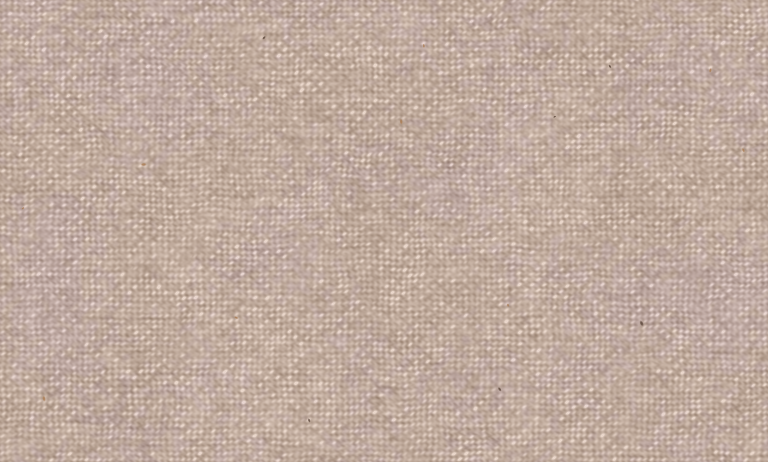
A Shadertoy shader for this texture:

```glsl
// Unbleached plain-woven cotton: a square lattice of crossing threads with
// bright floats, dark pinholes and an over/under checker, built from cosines.
// Gradient noise adds uneven yarn and stains; a hashed grid scatters seed flecks.

const vec2  REPEATS      = vec2(128.0, 80.0); // warp threads across, weft down
const vec3  SHADE        = vec3(0.620, 0.530, 0.465);
const vec3  LIGHT        = vec3(0.890, 0.815, 0.765);
const vec3  ROSE_SHIFT   = vec3(-0.004, -0.006, 0.026);
const vec3  SEED_DARK    = vec3(0.33, 0.25, 0.20);
const vec3  SEED_OCHRE   = vec3(0.66, 0.47, 0.30);
const float BASE_TONE    = 0.50;
const float WEAVE_DEPTH  = 0.60;
const float SLUB_DEPTH   = 0.17;
const float FIBRE_DEPTH  = 0.26;
const float STAIN_DEPTH  = 0.08;
const float THREAD_DRIFT = 0.60;              // in threads
const float FLOAT_SLANT  = 0.10;              // in threads
const vec2  FLECK_GRID   = vec2(8.0, 5.0);
const float FLECK_CHANCE = 0.26;
const float FLECK_SIZE   = 0.0026;            // in canvas widths
const float TAU          = 6.2831853;

vec2 hash2(vec2 cell) {
    uvec2 q = uvec2(ivec2(cell) + 4096) * uvec2(1597u, 3812u);
    uint n = (q.x ^ q.y) * 2747u + q.x;
    n = (n ^ (n >> 15)) * 73471u;
    n = (n ^ (n >> 13)) * 91387u;
    n ^= n >> 16;
    return vec2(n & 65535u, n >> 16) / 65535.0;
}

float cornerSlope(vec2 cell, vec2 offset) {
    float angle = TAU * hash2(cell).x;
    return dot(vec2(cos(angle), sin(angle)), offset);
}

float gradientNoise(vec2 p) {
    vec2 i = floor(p), f = p - i;
    vec2 w = f * f * f * (f * (f * 6.0 - 15.0) + 10.0);
    vec2 e = vec2(1.0, 0.0);
    return mix(mix(cornerSlope(i, f), cornerSlope(i + e.xy, f - e.xy), w.x),
               mix(cornerSlope(i + e.yx, f - e.yx), cornerSlope(i + e.xx, f - e.xx), w.x), w.y);
}

// Relief of the cloth; one cell is one crossing of warp and weft.
float weave(vec2 g) {
    g.x += FLOAT_SLANT * sin(TAU * g.y);
    vec2 chance = hash2(floor(g));
    vec2 ridge = -cos(TAU * g);
    float crown = (0.5 + 0.5 * ridge.x) * (0.5 + 0.5 * ridge.y);
    float checker = sin(0.5 * TAU * g.x) * sin(0.5 * TAU * g.y);
    return 0.22 * ridge.x + 0.22 * ridge.y + 0.20 * checker
         + crown * (chance.x - 0.5);
}

// Small tilted seed husks, at most one per grid cell.
vec3 addFlecks(vec3 cloth, vec2 uv, float aspect) {
    vec2 grid = uv * FLECK_GRID;
    vec2 cell = floor(grid);
    vec2 chance = hash2(cell + 71.0);
    vec2 place = mix(vec2(0.15), vec2(0.85), hash2(cell + 137.0));
    vec2 d = (grid - cell - place) / FLECK_GRID * vec2(1.0, aspect);
    float tilt = TAU * chance.y;
    d = mat2(cos(tilt), -sin(tilt), sin(tilt), cos(tilt)) * d;
    float size = FLECK_SIZE * mix(0.7, 1.4, hash2(cell + 211.0).x);
    float r = length(d * vec2(1.0, 1.8)) / size;
    float cover = (1.0 - smoothstep(0.3, 1.3, r)) * step(chance.x, FLECK_CHANCE);
    float ochre = step(0.6, hash2(cell + 211.0).y);
    return mix(cloth, mix(SEED_DARK, SEED_OCHRE, ochre), cover * 0.75);
}

void mainImage(out vec4 fragColor, in vec2 fragCoord) {
    vec2 uv = fragCoord / iResolution.xy;
    float aspect = iResolution.y / iResolution.x;
    vec2 p = fragCoord / iResolution.x;

    // Threads wander slightly off the regular lattice.
    vec2 drift = vec2(gradientNoise(p * vec2(12.0, 22.0)),
                      gradientNoise(p * vec2(20.0, 12.0) + 40.0));
    vec2 g = uv * REPEATS + THREAD_DRIFT * drift;

    // Uneven yarn: weft slubs, fainter warp slubs, fine fibres, broad stains.
    float slub = 0.8 * gradientNoise(vec2(p.x * 18.0, g.y * 0.5))
               + gradientNoise(vec2(p.x * 40.0, g.y * 0.9) + 90.0)
               + 0.5 * gradientNoise(vec2(g.x * 0.9, p.y * 30.0) + 150.0);
    float fibre = gradientNoise(g * vec2(1.3, 1.5) + 17.0)
                + 0.6 * gradientNoise(g * vec2(0.5, 0.6) + 5.0);
    float stain = gradientNoise(p * 5.0 + 3.0) + 0.6 * gradientNoise(p * 14.0 + 60.0);

    // Matted areas show a flatter weave.
    float relief = WEAVE_DEPTH * (1.0 + 0.6 * gradientNoise(p * vec2(14.0, 24.0) + 25.0));
    float tone = BASE_TONE + relief * weave(g) + SLUB_DEPTH * slub
               + FIBRE_DEPTH * fibre + STAIN_DEPTH * stain;
    vec3 color = mix(SHADE, LIGHT, clamp(tone, -0.1, 1.1));

    // Rosy cast in patches, stronger toward the edges.
    float edge = length(uv - 0.5);
    float rose = gradientNoise(p * 7.0 + 33.0) + gradientNoise(g * 0.45 + 8.0);
    color += ROSE_SHIFT * smoothstep(0.0, 0.6, rose + 0.4 * edge);

    fragColor = vec4(addFlecks(color, uv, aspect), 1.0);
}
```
